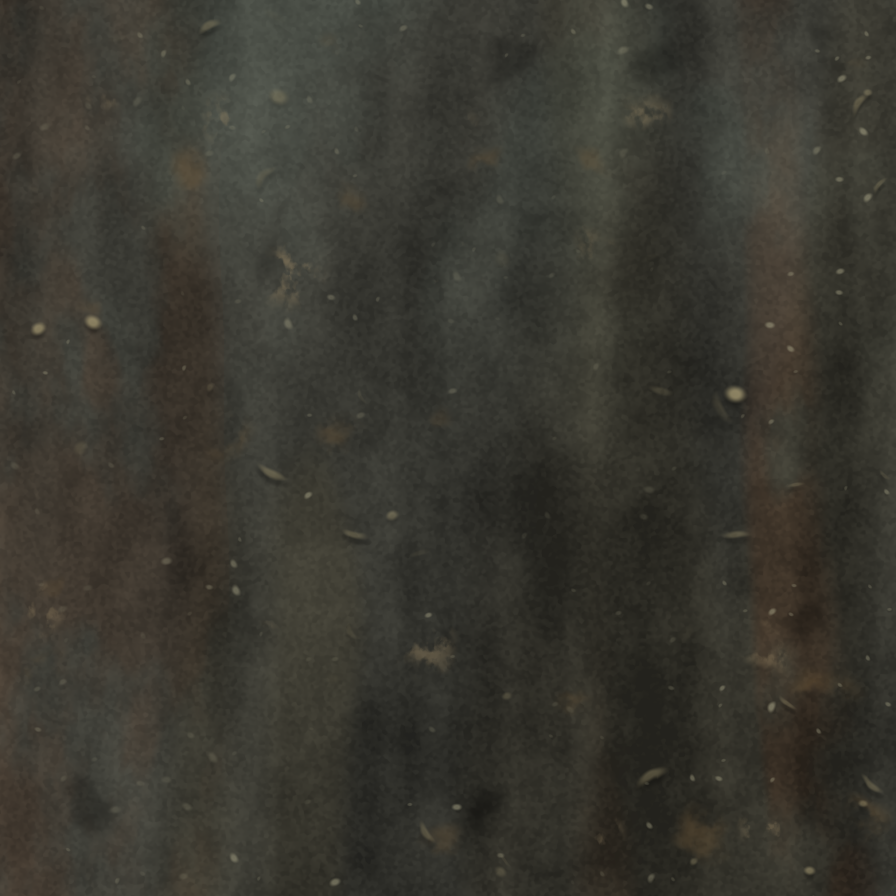
This texture is drawn by a Shadertoy shader. Its source:

```glsl
// Dark weathered paint: soft vertical streaks, rust stains, scuffs and pale chipped flecks.

#define BASE_TONE 0.217
#define STREAK_CONTRAST 0.135
#define BLOTCH_CONTRAST 0.15
#define GRAIN_CONTRAST 0.042
#define TOP_GLOW 0.058
#define RUST_AMOUNT 0.85
#define FLECK_AMOUNT 0.8
#define PAINT_TINT vec3(1.0, 1.0, 0.89)
#define COOL_TINT vec3(0.95, 1.0, 1.01)
#define RUST_TINT vec3(1.13, 0.94, 0.86)
#define OCHRE vec3(0.42, 0.33, 0.21)
#define CREAM vec3(0.68, 0.63, 0.47)

vec2 hash2(vec2 p) {
    vec3 a = fract(p.xyx * vec3(0.1031, 0.1030, 0.0973));
    a += dot(a, a.yzx + 33.33);
    return fract((a.xx + a.yz) * a.zy);
}

// Smooth cellular noise: random cell values blended by distance to their points.
float cells(vec2 p) {
    vec2 id = floor(p);
    float sum = 0.0, total = 0.0;
    for (int y = -1; y <= 1; y++) {
        for (int x = -1; x <= 1; x++) {
            vec2 cell = id + vec2(x, y);
            vec2 d = cell + hash2(cell) - p;
            float weight = exp(-5.0 * dot(d, d));
            sum += weight * hash2(cell + 57.0).x;
            total += weight;
        }
    }
    return sum / total;
}

float layeredCells(vec2 p) {
    float sum = 0.0, amplitude = 0.53;
    for (int i = 0; i < 4; i++) {
        sum += amplitude * cells(p);
        p = mat2(0.8, 0.6, -0.6, 0.8) * p * 2.1 + 17.0;
        amplitude *= 0.5;
    }
    return sum;
}

// Scattered, slightly bent ellipses; radius is in canvas units.
float flecks(vec2 p, float count, float chance, float radius, float stretch) {
    vec2 grid = p * count;
    vec2 id = floor(grid) + count;
    vec2 kind = hash2(id + 71.0);
    float present = step(1.0 - chance, hash2(id + 19.0).x);
    vec2 d = (fract(grid) - mix(vec2(0.3), vec2(0.7), hash2(id))) / count;
    float angle = (kind.x - 0.5) * 2.4;
    d = mat2(cos(angle), -sin(angle), sin(angle), cos(angle)) * d;
    d.x /= stretch;
    float size = radius * mix(0.4, 1.0, kind.y * kind.y);
    d.y += (kind.x - 0.5) * (stretch - 1.0) * d.x * d.x / size;
    return present * mix(0.35, 1.0, kind.y) * (1.0 - smoothstep(0.3, 1.15, length(d) / size));
}

void mainImage(out vec4 fragColor, in vec2 fragCoord) {
    vec2 p = fragCoord / iResolution.y;

    // Layered sines make the streaks waver
    float waver = 0.004 * sin(p.y * 9.0 + p.x * 5.0) + 0.002 * sin(p.y * 23.0 + p.x * 11.0);
    vec2 s = vec2(p.x + waver, p.y);
    float wideStreak = cells(s * vec2(12.0, 1.1) + 3.0);
    float fineStreak = cells(s * vec2(38.0, 2.2) + 41.0);

    // Painted ground
    float blotch = layeredCells(p * vec2(6.5, 4.2) + 8.0);
    float mottle = layeredCells(p * 26.0 + 90.0);
    float grain = cells(p * 230.0);
    float height = smoothstep(0.35, 1.0, p.y);
    float tone = BASE_TONE + TOP_GLOW * (height - 0.35);
    tone += STREAK_CONTRAST * (0.75 * wideStreak + 0.28 * fineStreak - 0.515);
    tone += BLOTCH_CONTRAST * (blotch - 0.5);
    tone += 0.06 * (mottle - 0.5) + GRAIN_CONTRAST * (grain - 0.5);
    vec3 color = max(tone, 0.135) * PAINT_TINT;
    float cool = height * smoothstep(0.35, 0.65, blotch);
    color *= mix(vec3(1.0), COOL_TINT, cool);

    // Rust runs and brown veils
    float rust = smoothstep(0.5, 0.8, cells(s * vec2(12.0, 0.8) + 23.0));
    rust *= smoothstep(0.25, 0.6, layeredCells(p * vec2(14.0, 7.0) + 5.0));
    color *= mix(vec3(1.0), RUST_TINT, RUST_AMOUNT * rust);
    float veil = smoothstep(0.5, 0.85, cells(s * vec2(9.0, 1.6) + 63.0));
    color *= mix(vec3(1.0), vec3(1.05, 1.0, 0.9), 0.6 * veil);

    // Ragged dark and ochre smudges
    vec2 rough = vec2(cells(p * 45.0), cells(p * 45.0 + 30.0)) - 0.5;
    vec2 ragged = p + 0.03 * (vec2(blotch, mottle) - 0.5) + 0.012 * rough;
    color *= 1.0 - 0.3 * flecks(ragged + 0.37, 5.0, 0.28, 0.036, 1.5);
    float ochre = flecks(ragged + 0.13, 7.0, 0.34, 0.032, 1.3);
    color = mix(color, OCHRE, 0.42 * ochre * smoothstep(0.3, 0.65, mottle));

    // Scuffed patches broken into small pale fragments
    float patches = flecks(ragged + 0.61, 5.0, 0.5, 0.05, 1.1);
    float fragments = smoothstep(0.52, 0.74, layeredCells(p * vec2(42.0, 34.0) + 11.0));
    color = mix(color, CREAM * vec3(0.9, 0.85, 0.85), 0.55 * patches * fragments);

    // Chips gather in patches, each with a faint shadow below
    float gather = smoothstep(0.32, 0.55, layeredCells(p * 4.0 + 70.0));
    vec2 chipped = p + 0.005 * rough;
    float slivers = flecks(chipped + 0.07, 12.0, 0.26, 0.0062, 3.4);
    float dots = flecks(p, 15.0, 0.12, 0.0105, 1.3);
    float specks = flecks(p + 0.21, 37.0, 0.12, 0.0052, 1.5);
    float shadow = flecks(p + vec2(0.0, 0.005), 15.0, 0.12, 0.0115, 1.3);
    float sliverShadow = flecks(chipped + vec2(0.07, 0.076), 12.0, 0.26, 0.0075, 3.4);
    color *= 1.0 - (0.35 * shadow + 0.25 * sliverShadow) * gather;
    color = mix(color, CREAM * 0.85, 0.6 * FLECK_AMOUNT * slivers * gather);
    color = mix(color, CREAM, FLECK_AMOUNT * dots * gather);
    color = mix(color, CREAM * vec3(0.95, 1.0, 1.1), 0.75 * FLECK_AMOUNT * specks * mix(0.3, 1.0, gather));

    fragColor = vec4(color, 1.0);
}
```
